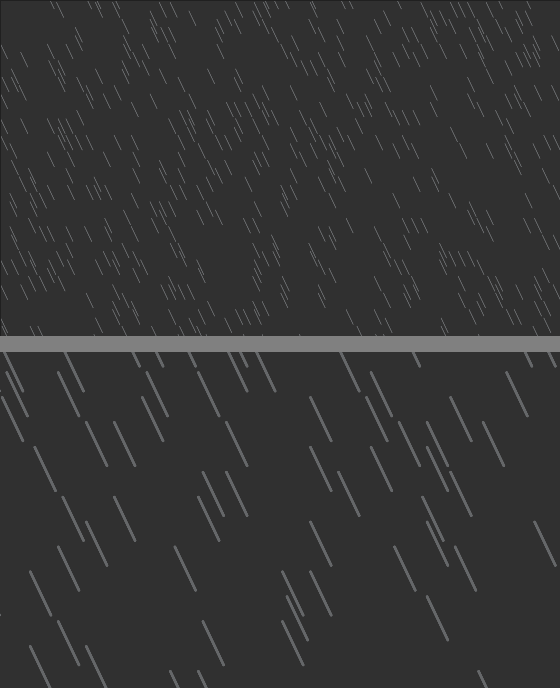
Top: the whole. Bottom: its middle third, enlarged.
Give the GLSL for this pattern, as a WebGL 1 fragment shader.

```glsl
precision highp float;

uniform vec2 u_resolution;

// Lengths are fractions of the canvas height.
const vec2 CELL = vec2(0.0278, 0.0247);
const vec2 DASH = vec2(0.0205, -0.0430);
const float HALF_WIDTH = 0.00145;
const float BORDER_WIDTH = 0.0032;
const float DENSITY = 0.18;
const float CLUSTERING = 0.24;

const vec3 GROUND = vec3(0.188);
const vec3 STROKE = vec3(0.395, 0.402, 0.410);
const vec3 BORDER = vec3(0.125);

float hash(vec2 p) {
  vec3 q = fract(p.xyx * vec3(0.1031, 0.1030, 0.0973));
  q += dot(q, q.yzx + 33.33);
  return fract((q.x + q.y) * q.z);
}

vec2 gradient(vec2 corner) {
  float angle = 6.2832 * hash(corner + 71.0);
  return vec2(cos(angle), sin(angle));
}

float gradientNoise(vec2 p) {
  vec2 i = floor(p);
  vec2 f = p - i;
  vec2 u = f * f * f * (f * (f * 6.0 - 15.0) + 10.0);
  vec2 e = vec2(1.0, 0.0);
  float a = dot(gradient(i), f);
  float b = dot(gradient(i + e.xy), f - e.xy);
  float c = dot(gradient(i + e.yx), f - e.yx);
  float d = dot(gradient(i + e.xx), f - e.xx);
  return mix(mix(a, b, u.x), mix(c, d, u.x), u.y);
}

float segmentDistance(vec2 p, vec2 start, vec2 span) {
  vec2 r = p - start;
  float t = clamp(dot(r, span) / dot(span, span), 0.0, 1.0);
  return length(r - span * t);
}

// Coverage of the dash hanging from one grid cell, zero if the cell is empty.
float dashCoverage(vec2 p, vec2 cell, float pixel) {
  float chance = DENSITY + CLUSTERING * gradientNoise(cell * CELL * 7.0);
  float present = step(hash(cell + 13.0), chance);
  float shift = 0.0045 * step(0.6, hash(cell + 47.0));
  vec2 start = cell * CELL + vec2(0.0018 + shift, 0.004);
  float d = segmentDistance(p, start, DASH);
  float edge = 0.35 * pixel;
  return present * (1.0 - smoothstep(HALF_WIDTH - edge, HALF_WIDTH + edge, d));
}

// Each dash reaches one column right and two rows down.
float dashField(vec2 p, float pixel) {
  vec2 home = floor(p / CELL);
  float cover = 0.0;
  for (int row = 0; row <= 2; row++) {
    for (int col = -1; col <= 0; col++) {
      vec2 cell = home + vec2(float(col), float(row));
      cover = max(cover, dashCoverage(p, cell, pixel));
    }
  }
  return cover;
}

void main() {
  float pixel = 1.0 / u_resolution.y;
  vec2 p = gl_FragCoord.xy * pixel;
  vec3 color = mix(GROUND, STROKE, dashField(p, pixel));

  // Thin dark rim along the left and top sides.
  float rim = min(p.x, 1.0 - p.y);
  float rimCover = 1.0 - smoothstep(-0.5 * pixel, 0.5 * pixel, rim - BORDER_WIDTH);
  color = mix(color, BORDER, rimCover);

  gl_FragColor = vec4(color, 1.0);
}
```
